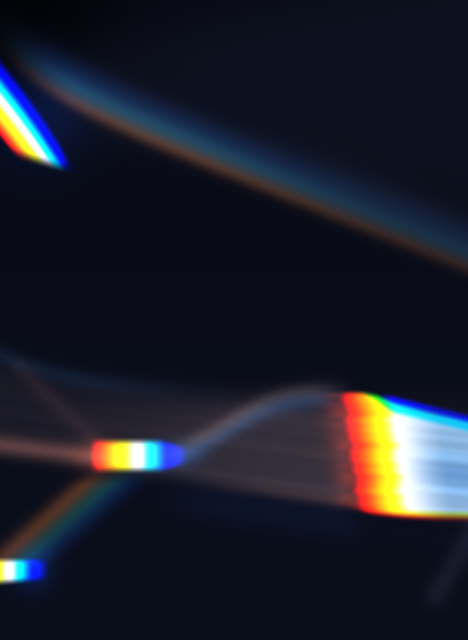
Give the GLSL for this background, as a Shadertoy shader.

```glsl
// Dispersed light: red at 0, white near 0.5, blue toward 1
vec3 spectrum(float t) {
    vec3 rise = smoothstep(vec3(-.03, .02, .33), vec3(.10, .35, .50), vec3(t));
    vec3 fall = smoothstep(vec3(.50, .60, .80), vec3(.63, .82, 1.05), vec3(t));
    return rise * (1. - fall);
}

float bell(float d, float width) {
    return exp(-d * d / (width * width));
}

float band(float v, float low, float high, float soft) {
    return smoothstep(low - soft, low + soft, v) * (1. - smoothstep(high - soft, high + soft, v));
}

// Soft streak between two points, fading at its ends
float streak(vec2 p, vec2 a, vec2 b, float width) {
    vec2 ab = b - a;
    float h = clamp(dot(p - a, ab) / dot(ab, ab), 0., 1.);
    return bell(length(p - a - ab * h), width);
}

float ripples(float v) {
    return .5 * sin(v * 125. + 1.) + .3 * sin(v * 233.) + .2 * sin(v * 391. + 2.);
}

vec3 backdrop(vec2 p) {
    vec3 navy = mix(vec3(.038, .052, .100), vec3(.030, .040, .085), smoothstep(.3, .8, p.y));
    navy *= 1. - .65 * bell(length(p - vec2(.03, 1.)), .16);
    float veil = band(p.y, .80 - .15 * p.x, .905 + .19 * p.x, .06);
    return navy + vec3(.020, .024, .032) * veil * smoothstep(0., .2, p.x);
}

// Long diagonal ray with a warm lower rim and cool upper side
vec3 diagonalRay(vec2 p) {
    float d = p.y - (.872 - .40 * p.x + .052 * exp(-12.8 * p.x));
    float fade = smoothstep(-.02, .13, p.x) * mix(1., .55, smoothstep(.2, .73, p.x));
    vec3 ray = vec3(.25, .12, .035) * bell(d - .003, .014);
    ray += vec3(.07, .17, .18) * bell(d - .023, .018);
    ray += vec3(.035, .09, .17) * bell(d - .045, .027);
    ray += vec3(.05, .065, .08) * bell(d - .06, .035) * smoothstep(.35, .7, p.x);
    return ray * fade;
}

// Bright slanted prism patch at the upper left
vec3 slantedPatch(vec2 p) {
    vec2 q = p - vec2(0., .844);
    float across = dot(q, vec2(.77, .63)) + 1.2 * q.x * q.x;
    float tail = smoothstep(-.012, .012, p.y - .768 + .28 * p.x);
    vec3 patchLight = spectrum(.48 + across / .078) * tail;
    patchLight *= 1. - smoothstep(.09, .12, p.x);
    return 1.15 * patchLight + vec3(.01, .05, .16) * bell(length(p - vec2(.06, .82)), .075);
}

// Wide smoky sheet and the thin rays that cross it
vec3 smokySheet(vec2 p) {
    float top = .385 + .062 * exp(-8. * p.x);
    float bottom = .285 - .143 * p.x;
    float sheet = smoothstep(bottom - .012, bottom + .025, p.y)
                * (1. - smoothstep(top - .055, top + .025, p.y));
    float grain = 1. + .10 * ripples(p.y + .13 * p.x);
    vec3 light = vec3(.155, .122, .118) * sheet * grain * mix(.42, 1.15, smoothstep(0., .5, p.x));
    light += vec3(.02, .055, .085) * bell(p.y - top, .014) * (1. - smoothstep(.1, .4, p.x));
    light += vec3(.10, .055, .035) * bell(p.y - bottom - .008, .011) * smoothstep(.25, .5, p.x);
    light += vec3(.01, .025, .06) * bell(p.y - bottom + .025, .03) * smoothstep(.2, .35, p.x);
    light += vec3(.25, .14, .10) * streak(p, vec2(-.02, .307), vec2(.15, .286), .016);
    light += vec3(.06, .035, .025) * streak(p, vec2(.03, .425), vec2(.15, .31), .014);
    // Ray bending up toward the pane
    float bend = p.y - (.287 + .34 * (p.x - .27) + .03 * bell(p.x - .43, .1));
    float reach = band(p.x, .28, .52, .04);
    light += (vec3(.13, .10, .08) * bell(bend - .008, .014)
            + vec3(.04, .10, .17) * bell(bend + .008, .015)) * reach;
    return light;
}

// Small lens of color, with its fan falling to the lower left
vec3 lensAndFan(vec2 p) {
    float height = .024 - .25 * max(p.x - .25, 0.);
    float lens = 1. - smoothstep(.5, 1.25, abs(p.y - .288) / max(height, .004));
    vec3 light = 1.1 * spectrum((p.x - .142) / .148) * lens;
    light += vec3(.22, .07, .03) * bell(length((p - vec2(.155, .288)) * vec2(.7, 1.)), .025);
    light += vec3(.03, .12, .24) * bell(length((p - vec2(.27, .29)) * vec2(.5, 1.)), .02);
    float down = .262 - p.y;
    float side = p.x - (.158 - 1.12 * down);
    float fan = band(p.y, .115, .255, .018);
    light += (vec3(.27, .13, .035) * bell(side + .004, .024)
            + vec3(.03, .15, .12) * bell(side - .031, .023)
            + vec3(.01, .05, .13) * bell(side - .058, .026)) * fan;
    float foot = band(p.y, .091 + .08 * p.x, .123, .008);
    light += 1.1 * spectrum(.36 + p.x / .115) * foot;
    return light + vec3(.01, .06, .18) * bell(length(p - vec2(.05, .11)), .035);
}

// Large pale pane at the right; each channel has its own edge
vec3 brightPane(vec2 p) {
    float top = .388 - .25 * max(p.x - .59, 0.);
    float bottom = .184 + .022 * exp(-18. * max(p.x - .54, 0.));
    float fringe = smoothstep(.56, .62, p.x);
    vec3 mask = smoothstep(vec3(-.004), vec3(.008), top - p.y - fringe * vec3(.024, .010, 0.));
    mask *= smoothstep(vec3(-.003), vec3(.010), p.y - bottom - vec3(0., .004, .010));
    float wave = ripples(p.y);
    float edge = .532 + .14 * (.385 - p.y) + .005 * wave;
    vec3 light = spectrum(min((p.x - edge) / .17, .5));
    float pale = smoothstep(.61, .70, p.x - .12 * (.3 - p.y));
    light *= mix(vec3(1.), vec3(.50, .66, .78), pale);
    light *= 1. + .13 * pale * ripples(p.y + .1 * p.x);
    light *= 1. - pale * vec3(.28, .16, .07) * bell(p.y - .265 + .1 * (p.x - .65), .03);
    vec3 glow = vec3(.28, .055, .02) * bell(p.x - edge, .028) * (1. + .5 * wave);
    return (light + glow) * mask;
}

void mainImage(out vec4 fragColor, in vec2 fragCoord) {
    vec2 p = fragCoord / iResolution.xy * vec2(.73, 1.);
    vec3 color = backdrop(p) + diagonalRay(p) + slantedPatch(p);
    color += smokySheet(p) * (1. - .8 * smoothstep(.53, .58, p.x));
    color += lensAndFan(p) + brightPane(p);
    color += vec3(.05, .055, .065) * streak(p, vec2(.75, .19), vec2(.68, .07), .018);
    fragColor = vec4(clamp(color, 0., 1.), 1.);
}
```
